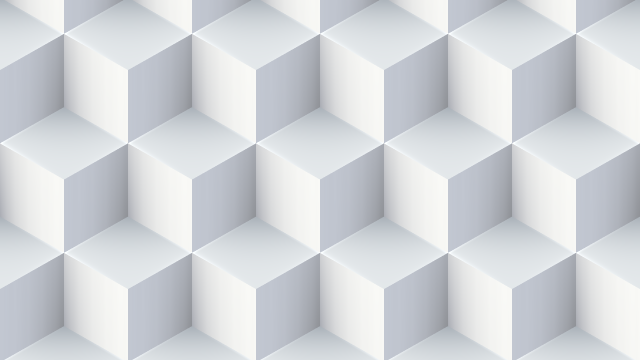
Reproduce this pattern procedurally as a Shadertoy shader.

```glsl
// Seamless wall of pale isometric cubes with soft corner shading.

const float CUBES_ACROSS = 5.0;
const float RISE = 0.2832;               // half height of a top face, in cube widths
const float EDGE = 0.5723;               // length of a vertical edge
const float ROW_STEP = RISE + EDGE;
const vec2 FRONT_CORNER = vec2(0.0, 0.554);
const int SAMPLES = 3;

// Faint brushed streaks from layered sines.
float streaks(float t, float amount) {
    return amount * (sin(t * 31.0) + 0.6 * sin(t * 57.0 + 1.3) + 0.4 * sin(t * 93.0 + 4.0));
}

// Position relative to the front corner of the enclosing cube.
vec2 cubeLocal(vec2 p) {
    float row = floor((p.y + EDGE) / ROW_STEP);
    float x = fract(p.x + 0.5 * mod(row, 2.0) + 0.5) - 0.5;
    float y = p.y - row * ROW_STEP;
    // Points under the lower V belong to the row below.
    if (y < 2.0 * RISE * abs(x) - EDGE) {
        x -= x < 0.0 ? -0.5 : 0.5;
        y += ROW_STEP;
    }
    return vec2(x, y);
}

// Both axes run from the front corner to the back corner.
vec3 topFace(vec2 f) {
    vec3 lit = vec3(0.890, 0.907, 0.917);
    vec3 shadow = vec3(0.66, 0.69, 0.72);
    float depth = f.x * f.y;
    vec3 col = mix(lit, shadow, pow(max(depth, 0.0), 1.3));
    float frontGlow = 0.10 * f.y * exp(-30.0 * f.x) + 0.05 * f.x * exp(-30.0 * f.y);
    float backGlow = 0.07 * smoothstep(0.96, 1.0, max(f.x, f.y)) * (1.0 - depth);
    return col + frontGlow + backGlow;
}

// Side faces: x runs left to right, y runs bottom to top.
vec3 leftFace(vec2 f) {
    vec3 lit = vec3(0.985, 0.985, 0.972);
    vec3 shadow = vec3(0.66, 0.67, 0.70);
    float shade = exp(-3.2 * f.x) * mix(1.0, 0.55, f.y);
    return mix(lit, shadow, shade) + streaks(f.x, 0.002);
}

vec3 rightFace(vec2 f) {
    vec3 lit = vec3(0.758, 0.778, 0.818);
    vec3 shadow = vec3(0.56, 0.57, 0.59);
    float shade = pow(max(f.x, 0.0), 2.2) * mix(1.0, 0.55, f.y);
    return mix(lit, shadow, shade) + streaks(f.x, 0.002);
}

vec3 cubeColor(vec2 q) {
    float ridge = 2.0 * RISE * abs(q.x);
    if (q.y > ridge) return topFace(q.y / (2.0 * RISE) + vec2(q.x, -q.x));
    float height = 1.0 + (q.y - ridge) / EDGE;
    if (q.x < 0.0) return leftFace(vec2(1.0 + 2.0 * q.x, height));
    return rightFace(vec2(2.0 * q.x, height));
}

void mainImage(out vec4 fragColor, in vec2 fragCoord) {
    // Average a small grid of samples to smooth the edges.
    vec3 sum = vec3(0.0);
    for (int j = 0; j < SAMPLES; j++) {
        for (int i = 0; i < SAMPLES; i++) {
            vec2 offset = (vec2(i, j) + 0.5) / float(SAMPLES) - 0.5;
            vec2 p = (fragCoord + offset) / iResolution.x * CUBES_ACROSS;
            sum += cubeColor(cubeLocal(p - FRONT_CORNER));
        }
    }
    fragColor = vec4(sum / float(SAMPLES * SAMPLES), 1.0);
}
```
